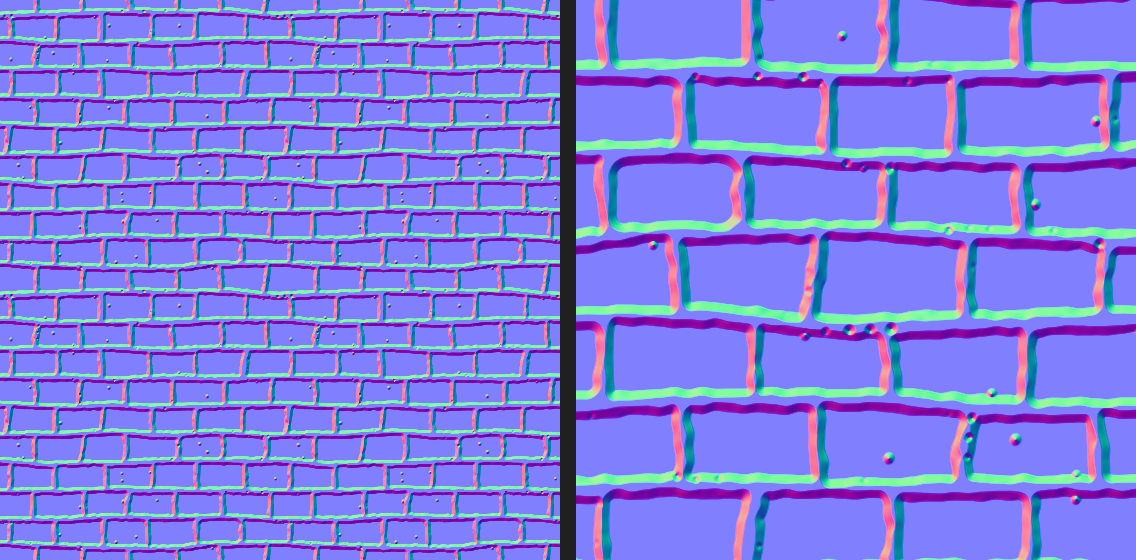
Left: the whole. Right: its middle third, enlarged.
This texture map is drawn by a WebGL 1 fragment shader. Its source:

```glsl
precision highp float;
// Tangent-space normal map of a worn brick wall: 12 bricks across, 20 courses, wear repeating every half canvas.

uniform vec2 u_resolution;

// Three random values in 0..1 from a lattice point.
vec3 hash(vec2 p) {
  vec3 q = fract(p.xyx * vec3(0.1031, 0.1030, 0.0973));
  q += dot(q, q.yxz + 33.33);
  return fract((q.xxy + q.yzz) * q.zyx);
}

// Value noise that wraps after the given whole number of cells.
float noise(vec2 p, vec2 period) {
  vec2 i = floor(p), f = fract(p);
  f = f * f * (3.0 - 2.0 * f);
  float a = hash(mod(i, period)).x;
  float b = hash(mod(i + vec2(1, 0), period)).x;
  float c = hash(mod(i + vec2(0, 1), period)).x;
  float d = hash(mod(i + vec2(1, 1), period)).x;
  return mix(mix(a, b, f.x), mix(c, d, f.x), f.y);
}

// Position of an upright joint at height y in its course, shifted and sometimes slanted.
float jointX(vec2 id, float y) {
  vec2 r = hash(mod(id, vec2(6, 10)) + 17.0).xy - 0.5;
  return id.x * 5.0 / 3.0 + 0.2 * r.x + 1.8 * r.y * r.y * r.y * (y - 0.5);
}

// Height of one brick: 1 on its face, 0 outside, with a narrow ramp at the edges.
float brick(vec2 p, vec2 id, float wobble, float chips) {
  vec3 r = hash(mod(id, vec2(6, 10)) + 41.0);
  vec3 k = hash(mod(id, vec2(6, 10)) + 73.0);
  float left = p.x - jointX(id, p.y) - 0.05 - 0.06 * k.x * k.x * k.x;
  float right = jointX(id + vec2(1, 0), p.y) - 0.05 - p.x;
  right -= 0.14 * r.z * r.z * chips;
  float tilt = 0.05 * (k.y - 0.5) * (left - 0.8);
  float bottom = p.y - 0.095 + 0.05 * (r.x - 0.5) + tilt;
  float top = 0.905 - p.y + 0.06 * (r.y - 0.5) + tilt;
  float corner = 0.065 + 0.16 * pow(k.z, 8.0);
  vec2 inset = vec2(min(left, right), min(bottom, top));
  float d = corner - length(max(corner - inset, 0.0)) + wobble;
  return clamp(d / 0.078 + 0.5, 0.0, 1.0);
}

// Wall height; one unit is one course, and everything wraps after 10 units.
float wallHeight(vec2 s) {
  // Sagging courses and bent joints
  vec2 p = s - vec2(0.0, 0.493);
  float sag = noise(p * vec2(0.5, 1.0), vec2(5, 10)) - 0.5;
  float bend = noise(s * 2.0, vec2(20)) - 0.5;
  p += vec2(0.07 * bend, 0.18 * sag);

  // Bricks in running bond
  float row = floor(p.y);
  p.y -= row;
  p.x -= mix(0.22, 0.77, mod(row, 2.0)) * 5.0 / 3.0;
  float column = floor(p.x * 0.6);
  float wobble = 0.045 * (noise(s * 6.0, vec2(60)) - 0.5);
  float chips = noise(s * 5.0 + 0.5, vec2(50));
  float h = 0.0;
  for (int i = -1; i <= 1; i++) {
    h = max(h, brick(p, vec2(column + float(i), row), wobble, chips));
  }

  // Crumbs in the mortar, clustered, and a few pits in the brick faces
  vec2 cell = mod(floor(s * 4.0), 40.0);
  vec3 r = hash(cell + 113.0);
  float spotDist = length(fract(s * 4.0) - mix(vec2(0.3), vec2(0.7), r.xy)) * 0.25;
  float radius = 0.05 + 0.025 * r.x;
  float spot = 1.0 - smoothstep(0.0, radius, spotDist);
  float cluster = smoothstep(0.5, 0.7, noise(cell * 0.25, vec2(10)));
  float crumb = step(r.z, 0.03 + 0.38 * cluster) * 0.8 * (1.0 - h);
  float pit = step(r.z, 0.025) * 0.6 * h;
  return h + spot * (crumb - pit);
}

void main() {
  vec2 s = gl_FragCoord.xy / u_resolution * 20.0;
  vec2 e = vec2(0.02, 0.0);
  vec2 rise = vec2(wallHeight(s + e.xy) - wallHeight(s - e.xy),
                   wallHeight(s + e.yx) - wallHeight(s - e.yx));
  // Green points down the wall
  vec3 normal = normalize(vec3(vec2(-10.0, 10.0) * rise, 1.0));
  gl_FragColor = vec4(normal * 0.5 + 0.5, 1.0);
}
```
